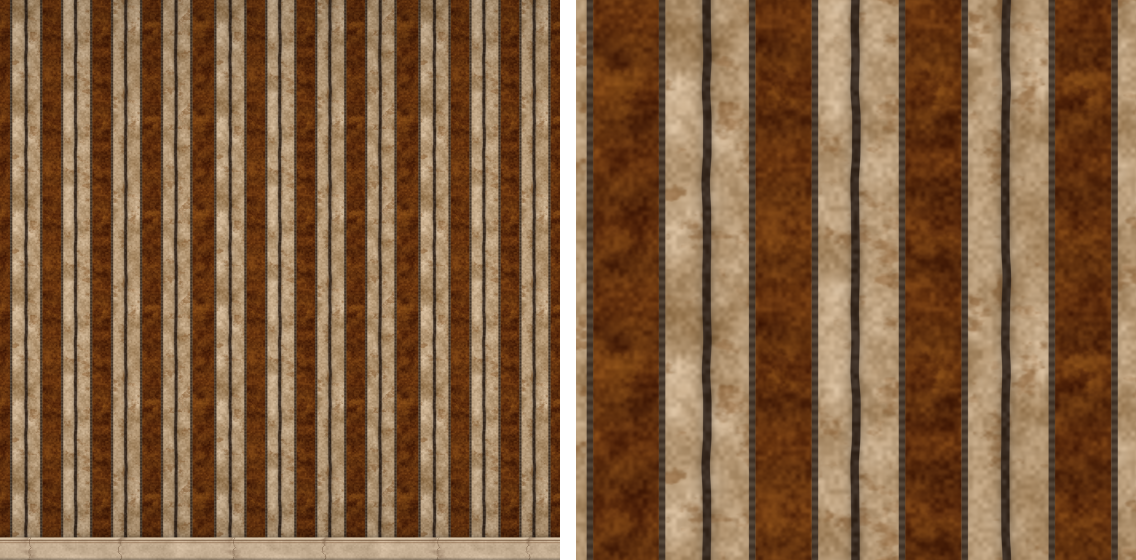
Left, the full canvas; right, a detail of the centre.
This pattern is drawn by a WebGL 1 fragment shader. Its source:

```glsl
precision highp float;
uniform vec2 u_resolution;

#define TILE vec2(0.3646, 0.1685)
#define TILE_START vec2(0.0755, 0.951)
#define BAND_HALF 0.0168
#define WIDE_EXTRA 0.0028
#define EDGE_HALF 0.0019
#define PIN_HALF 0.0025
#define SKIRT_TOP 0.0404
#define RUST vec3(0.37, 0.18, 0.05)
#define CREAM vec3(0.70, 0.59, 0.455)
#define INK vec3(0.20, 0.15, 0.115)
#define PLASTER vec3(0.77, 0.68, 0.57)

float hash(vec2 p) {
  vec3 q = fract(p.xyx * vec3(0.1031, 0.1030, 0.0973));
  q += dot(q, q.yzx + 33.33);
  return fract((q.x + q.y) * q.z);
}

float corner(vec2 cell, vec2 period) {
  return hash(floor(mod(cell + 0.5, period)) + period * 1.7);
}

// Value noise that wraps once per tile
float tileNoise(vec2 tile, vec2 period) {
  vec2 p = tile * period;
  vec2 i = floor(p), f = fract(p);
  f = f * f * (3.0 - 2.0 * f);
  float low = mix(corner(i, period), corner(i + vec2(1.0, 0.0), period), f.x);
  float high = mix(corner(i + vec2(0.0, 1.0), period), corner(i + 1.0, period), f.x);
  return mix(low, high, f.y);
}

float fbm(vec2 tile, vec2 period) {
  float sum = 0.0, weight = 0.5;
  for (int k = 0; k < 4; k++) {
    sum += weight * tileNoise(tile, period);
    period *= 2.0;
    weight *= 0.56;
  }
  return sum;
}

float lineMask(float d, float halfWidth, float aa) {
  return 1.0 - smoothstep(halfWidth - aa, halfWidth + aa, abs(d));
}

// Signed horizontal offset to a position inside the repeating tile
float wrapOffset(float u, float center) {
  return (fract(u - center + 0.5) - 0.5) * TILE.x;
}

vec3 creamCloth(vec2 tile, float grain) {
  float cloud = fbm(tile, vec2(15.0, 7.0));
  float stain = smoothstep(0.60, 0.82, fbm(tile + 0.37, vec2(22.0, 13.0)));
  vec3 c = CREAM + (cloud - 0.50) * vec3(0.34, 0.38, 0.42);
  c = mix(c, vec3(0.55, 0.39, 0.23), stain * 0.65);
  return c + (grain - 0.5) * 0.11;
}

vec3 rustCloth(vec2 tile, float offset, float grain) {
  float cloud = fbm(tile + 0.19, vec2(28.0, 14.0));
  float row = fract(tile.y + 0.5) - 0.5;
  float body = exp(-pow(offset / 0.012, 2.0) - pow(row / 0.10, 2.0));
  float second = exp(-pow(offset / 0.014, 2.0) - pow((fract(tile.y) - 0.48) / 0.09, 2.0));
  float motif = (body + 0.5 * second) * smoothstep(0.38, 0.65, cloud);
  vec3 c = RUST + (cloud - 0.50) * vec3(0.25, 0.18, 0.06);
  c *= 0.98 + 0.05 * cos(tile.y * 25.13274);
  c = mix(c, vec3(0.53, 0.31, 0.09), motif * 0.6);
  return c + (grain - 0.5) * vec3(0.12, 0.09, 0.04);
}

vec3 skirting(vec2 p, vec2 tile, float grain, float aa) {
  vec2 t = vec2(tile.x, p.y / TILE.y);
  float cloud = fbm(t, vec2(12.0, 8.0));
  vec3 c = PLASTER + (cloud - 0.5) * 0.18 + (grain - 0.5) * 0.05;
  float depth = SKIRT_TOP - p.y;
  c = mix(c, vec3(0.86, 0.78, 0.67), lineMask(depth - 0.002, 0.0018, aa));
  c = mix(c, vec3(0.42, 0.30, 0.20), 0.75 * lineMask(depth - 0.0053, 0.0009, aa));
  c = mix(c, vec3(0.55, 0.40, 0.28), 0.65 * lineMask(depth - 0.0095, 0.0008, aa));
  // Upright cracks, two per tile
  float wander = (tileNoise(t, vec2(2.0, 38.0)) - 0.5) * 0.008;
  for (int k = 0; k < 2; k++) {
    float d = wrapOffset(tile.x, 0.38 + 0.556 * float(k)) + wander;
    float chips = smoothstep(0.55, 0.7, cloud) * exp(-abs(d) * 90.0);
    c = mix(c, vec3(0.40, 0.29, 0.20), max(0.6 * lineMask(d, 0.0006, aa), chips * 0.5));
  }
  return c * mix(0.72, 1.0, smoothstep(0.0, 0.006, p.y));
}

void main() {
  vec2 p = gl_FragCoord.xy / u_resolution;
  float aa = 0.75 / min(u_resolution.x, u_resolution.y);
  vec2 tile = (p - TILE_START) / TILE;
  float grain = tileNoise(tile, vec2(128.0, 59.0));
  float wobble = (tileNoise(tile, vec2(4.0, 9.0)) - 0.5) * 0.0016;

  // Four bands per tile, the last one wider, each followed by a pinstripe
  float bandDist = 1.0, bandOffset = 1.0, pinDist = 1.0;
  for (int k = 0; k < 4; k++) {
    float n = float(k), wide = step(2.5, n);
    float offset = wrapOffset(tile.x, 0.046 + 0.2446 * n + 0.009 * wide);
    float d = abs(offset) - BAND_HALF - WIDE_EXTRA * wide;
    if (d < bandDist) { bandDist = d; bandOffset = offset; }
    float pin = wrapOffset(tile.x, 0.164 + 0.2455 * n + 0.0205 * wide);
    pinDist = min(pinDist, abs(pin + wobble));
  }

  vec3 color = creamCloth(tile, grain);
  float shade = exp(-max(min(bandDist, pinDist - PIN_HALF), 0.0) * 420.0);
  color *= 1.0 - 0.22 * shade;
  color = mix(color, rustCloth(tile, bandOffset, grain), 1.0 - smoothstep(-aa, aa, bandDist));

  // Stitched band borders and worn pinstripes
  float stitch = 0.5 + 0.5 * sin(p.y * 1100.0);
  vec3 thread = mix(INK, vec3(0.38, 0.33, 0.27), stitch * 0.5);
  color = mix(color, thread, 0.9 * lineMask(bandDist - EDGE_HALF, EDGE_HALF, aa));
  color = mix(color, INK + (grain - 0.5) * 0.10, 0.95 * lineMask(pinDist, PIN_HALF, aa));

  // Gentle light across the wall, then the skirting board
  color *= 1.03 - 0.12 * pow(abs(p.y - 0.5) * 2.0, 3.0);
  color *= 1.0 - 0.25 * exp(-max(p.y - SKIRT_TOP, 0.0) * 300.0);
  float board = 1.0 - smoothstep(SKIRT_TOP - aa, SKIRT_TOP + aa, p.y);
  color = mix(color, skirting(p, tile, grain, aa), board);
  gl_FragColor = vec4(clamp(color, 0.0, 1.0), 1.0);
}
```
